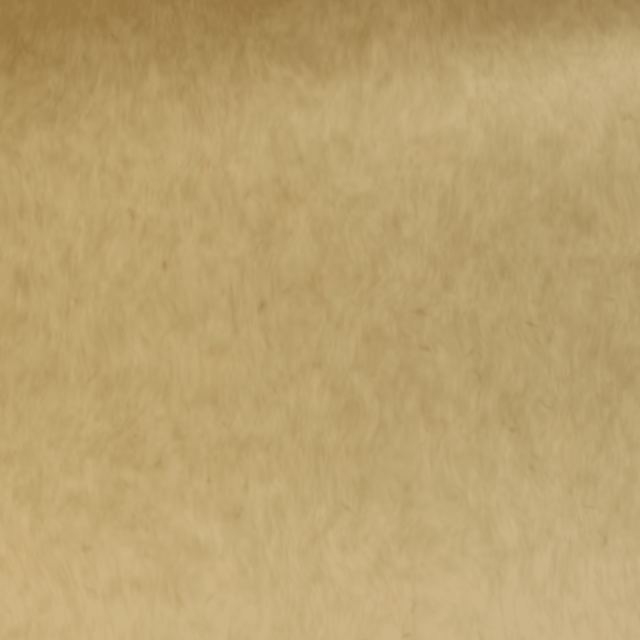
Write a WebGL 1 fragment shader that draws this texture.

```glsl
precision highp float;
// Aged tan parchment: a broad uneven wash of light with a dark upper edge,
// layered with soft cloudy mottling, short near-vertical fibres and
// sparse blurred flecks, all made from value noise.
uniform vec2 u_resolution;

float hash(vec2 cell) {
  vec3 q = fract(cell.xyx * vec3(0.1031, 0.1030, 0.0973));
  q += dot(q, q.yzx + 33.33);
  return fract((q.x + q.y) * q.z);
}

float noise(vec2 p) {
  vec2 cell = floor(p), f = fract(p);
  f = f * f * (3.0 - 2.0 * f);
  float low = mix(hash(cell), hash(cell + vec2(1.0, 0.0)), f.x);
  float high = mix(hash(cell + vec2(0.0, 1.0)), hash(cell + vec2(1.0, 1.0)), f.x);
  return mix(low, high, f.y);
}

// Centred fractal noise, roughly -0.5 to 0.5
float cloud(vec2 p) {
  float sum = 0.0, weight = 0.5;
  for (int i = 0; i < 4; i++) {
    sum += weight * (noise(p) - 0.5);
    p = mat2(1.6, 1.2, -1.2, 1.6) * p + 7.3;
    weight *= 0.6;
  }
  return sum;
}

// Short soft dashes, at most one per cell, leaning around the vertical
float flecks(vec2 p) {
  vec2 home = floor(p);
  float sum = 0.0;
  for (int j = -1; j <= 1; j++) {
    for (int i = -1; i <= 1; i++) {
      vec2 cell = home + vec2(float(i), float(j));
      vec2 centre = cell + vec2(hash(cell + 11.0), hash(cell + 37.0));
      float angle = (hash(cell + 53.0) - 0.6) * 2.2;
      float c = cos(angle), s = sin(angle);
      vec2 d = mat2(c, s, -s, c) * (p - centre);
      d /= vec2(0.09, 0.12 + 0.15 * hash(cell + 71.0));
      float strength = smoothstep(0.4, 1.0, hash(cell + 97.0));
      sum += strength * exp(-dot(d, d));
    }
  }
  return sum;
}

// Large-scale light: 0 is the dark edge, 1 the palest paper
float wash(vec2 p) {
  float edge = smoothstep(0.69 + 0.18 * p.x, 1.03 + 0.1 * p.x, p.y);
  vec2 g = (p - vec2(0.86, 0.85 + 0.12 * (p.x - 0.86))) / vec2(0.36, 0.09);
  vec2 shade = (p - vec2(1.0, 0.61)) / vec2(0.32, 0.17);
  float tone = 0.64 + 0.34 * smoothstep(0.42, 0.0, p.y);
  tone += 0.27 * exp(-dot(g, g)) - 0.08 * exp(-dot(shade, shade));
  return tone - 0.68 * edge;
}

void main() {
  vec2 p = gl_FragCoord.xy / u_resolution;
  vec2 drift = vec2(noise(p * 5.0), noise(p * 5.0 + 19.0)) - 0.5;
  vec2 swirl = vec2(noise(p * 14.0 + 3.0), noise(p * 14.0 + 27.0)) - 0.5;
  vec2 bent = p + 0.05 * drift + 0.02 * swirl;

  // Broad clouds and small blotches
  float tone = wash(p + 0.04 * drift);
  tone += 0.14 * cloud(p * 5.0 + 3.0);
  tone += 0.34 * cloud(bent * vec2(36.0, 29.0));

  // Short fibres at two widths
  tone += 0.14 * (noise(bent * vec2(95.0, 42.0)) - 0.5);
  tone += 0.15 * (noise(bent * vec2(190.0, 75.0) + 31.0) - 0.5);

  // Flecks gather in loose patches
  float patches = smoothstep(0.25, 0.75, noise(p * 6.0 + 41.0));
  vec2 ragged = p + 0.012 * vec2(noise(p * 70.0), noise(p * 70.0 + 9.0));
  tone -= 0.25 * (0.35 + 0.65 * patches) * flecks(ragged * 19.0);

  vec3 umber = vec3(0.60, 0.48, 0.28);
  vec3 tan_paper = vec3(0.735, 0.642, 0.442);
  vec3 cream = vec3(0.79, 0.695, 0.51);
  vec3 color = mix(umber, tan_paper, clamp(tone / 0.67, 0.0, 1.0));
  color = mix(color, cream, clamp((tone - 0.67) / 0.31, 0.0, 1.2));

  // Warmer on the left, greyer on the right, with faint rusty stains
  color += vec3(-0.012, 0.002, 0.026) * (p.x - 0.5);
  float stain = smoothstep(0.75, 0.98, noise(bent * 18.0 + 5.0));
  color += vec3(0.002, -0.006, -0.010) * stain;
  gl_FragColor = vec4(color, 1.0);
}
```
